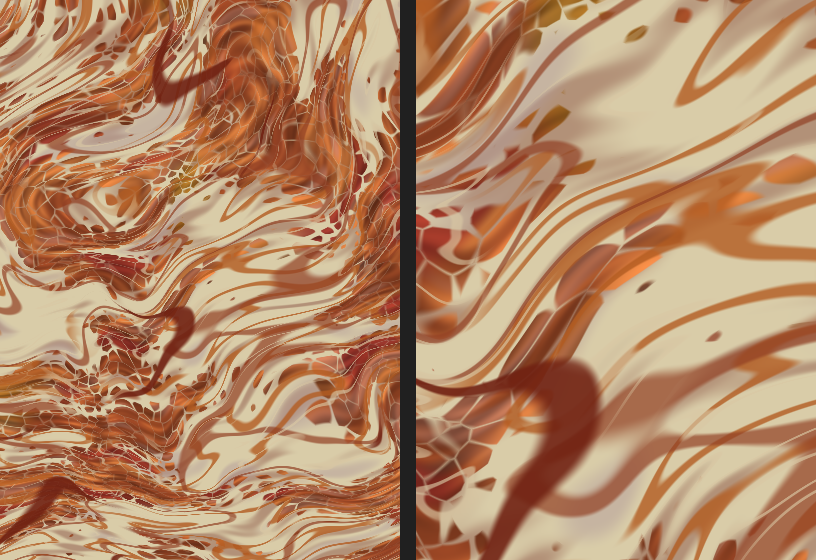
Left, the full canvas; right, a detail of the centre.
Give the GLSL for this texture, as a WebGL 1 fragment shader.

```glsl
precision highp float;
uniform vec2 u_resolution;
// Poured acrylic paint: cream and rust pigments dragged into a tilted bowl of streaks.
// A warped flow height adds a third axis to noise and Voronoi cells, stretching both
// along its level lines; cell walls swell from thin lace into open cream pools.

vec3 hash3(vec3 p) {
  p = fract(p * vec3(.1031, .1030, .0973));
  p += dot(p, p.yxz + 33.33);
  return fract((p.xxy + p.yxx) * p.zyx);
}

float corner(vec3 cell, vec3 f, vec3 o) {
  return dot(hash3(cell + o) * 2. - 1., f - o);
}

// Gradient noise, roughly -0.7 to 0.7
float noise(vec3 p) {
  vec3 i = floor(p), f = p - i;
  vec3 u = f * f * f * (f * (f * 6. - 15.) + 10.);
  vec2 e = vec2(0., 1.);
  vec4 a = vec4(corner(i, f, e.xxx), corner(i, f, e.xyx), corner(i, f, e.xxy), corner(i, f, e.xyy));
  vec4 b = vec4(corner(i, f, e.yxx), corner(i, f, e.yyx), corner(i, f, e.yxy), corner(i, f, e.yyy));
  vec4 x = mix(a, b, u.x);
  vec2 y = mix(x.xz, x.yw, u.y);
  return mix(y.x, y.y, u.z);
}

vec2 noise2(vec2 p, float seed) {
  return vec2(noise(vec3(p, seed)), noise(vec3(p, seed + 17.3)));
}

// x: distance to the cell wall, y: random tone of the cell
vec2 cells(vec3 p) {
  vec3 i = floor(p), f = p - i;
  float near = 8., second = 8., tone = 0.;
  for (int z = -1; z <= 1; z++)
    for (int y = -1; y <= 1; y++)
      for (int x = -1; x <= 1; x++) {
        vec3 o = vec3(float(x), float(y), float(z));
        vec3 h = hash3(i + o + 91.);
        float d = length(o + h - f);
        if (d < near) { second = near; near = d; tone = h.x; }
        else second = min(second, d);
      }
  return vec2(second - near, tone);
}

float line(float x, float width) {
  return 1. - smoothstep(width * .45, width, abs(x));
}

// Height of the flow: level lines form a tilted, open bowl
float flowHeight(vec2 p, vec2 w) {
  float tilt = mix(.22, .75, p.y);
  vec2 q = w - vec2(.22, .67);
  q = vec2(q.x * cos(tilt) + q.y * sin(tilt), q.y * cos(tilt) - q.x * sin(tilt));
  q *= vec2(q.x < 0. ? .95 : .38, 1.3);
  return sqrt(dot(q, q) + .002);
}

void main() {
  vec2 p = gl_FragCoord.xy / u_resolution.y;

  // Fold the plane, then measure the flow
  vec2 w = p + .15 * noise2(p * 3.2, 1.4);
  w += .05 * noise2(w * 8., 5.7);
  float s = flowHeight(p, w) + .08 * noise(vec3(p * 4.5, 9.2));

  // Streaks from broad to fine
  float broad = noise(vec3(w * 3.5, s * 13. + 3.));
  float band = noise(vec3(w * 6., s * 27. + 40.));
  float fine = noise(vec3(w * 11., s * 56. + 80.));
  float hair = noise(vec3(w * 18., s * 110. + 120.));
  float patchy = noise(vec3(w * 4., 21.6));

  // Where cream gathers; a rust mass sits at the right
  vec2 mass = p - vec2(.66, .55);
  float cream = broad + .6 * band + .55 * patchy + .2 * fine + .03;
  cream -= .5 * exp(-16. * dot(mass, mass));
  cream += .14 * exp(-14. * dot(p - vec2(.2, .5), p - vec2(.2, .5)));

  // Pigments: rust, orange, mauve, crimson and some ochre
  vec2 cell = cells(vec3(w * 34., s * 46.));
  vec3 pigment = mix(vec3(.55, .25, .13), vec3(.73, .42, .21), smoothstep(-.25, .3, band + .5 * hair));
  pigment = mix(pigment, vec3(.65, .41, .33), .75 * smoothstep(.0, .3, fine + .5 * patchy));
  float redness = noise(vec3(w * 7., s * 18. + 160.));
  pigment = mix(pigment, vec3(.53, .15, .13), .8 * smoothstep(.14, .34, redness));
  float ochre = noise(vec3(w * 4.5, 33.1));
  pigment = mix(pigment, vec3(.62, .44, .11), .75 * smoothstep(.2, .42, ochre));
  pigment *= .9 + .22 * cell.y + .45 * hair;

  // Cream with lilac and tan shading
  vec3 milk = mix(vec3(.70, .57, .47), vec3(.85, .80, .66), smoothstep(-.3, .12, fine + .5 * cream));
  milk = mix(milk, vec3(.70, .61, .60), .5 * smoothstep(.1, .35, noise(vec3(w * 8., s * 20. + 200.))));

  // Walls widen with the cream; in the rust mass they fade to faint lace
  float wall = mix(.05, 1., smoothstep(-.16, .42, cream));
  float lace = 1. - smoothstep(wall - .07, wall + .07, cell.x);
  lace *= mix(.35, 1., smoothstep(-.4, -.02, cream));
  vec3 color = mix(pigment, milk, lace);

  // Orange rims, pale threads and long dark red veins along the flow
  color = mix(color, vec3(.70, .36, .13), .8 * line(band - .13, .055) * smoothstep(-.15, .1, patchy + .1));
  color = mix(color, vec3(.57, .25, .14), .7 * line(broad - .1, .035));
  color = mix(color, vec3(.85, .78, .64), .65 * line(fine + .04, .05) * smoothstep(-.1, .15, redness));
  float vein = noise(vec3(w * 2.6, s * 6. + 240.));
  float veinWidth = .05 * smoothstep(-.02, .35, noise(vec3(p * 4., 51.)));
  color = mix(color, vec3(.44, .13, .07), .9 * line(vein, veinWidth + .002) * smoothstep(.0, .02, veinWidth));

  gl_FragColor = vec4(clamp(color, 0., 1.), 1.);
}
```
